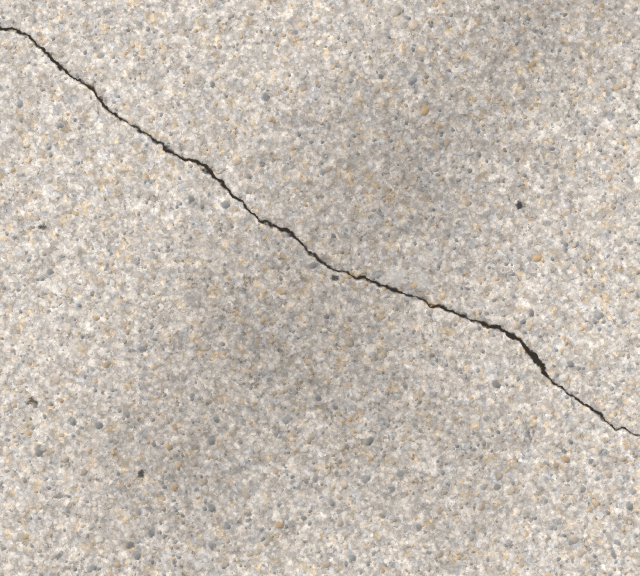
Write a Shadertoy shader that draws this texture.

```glsl
vec3 hash3(vec2 p) {
    vec3 q = fract(p.xyx * vec3(.1031, .1030, .0973));
    q += dot(q, q.yxz + 33.33);
    return fract((q.xxy + q.yzz) * q.zyx);
}

float noise(vec2 p) {
    vec2 i = floor(p), f = fract(p);
    f = f * f * (3. - 2. * f);
    return mix(mix(hash3(i).x, hash3(i + vec2(1, 0)).x, f.x),
               mix(hash3(i + vec2(0, 1)).x, hash3(i + 1.).x, f.x), f.y);
}

float fbm(vec2 p) {
    float sum = 0., amp = .5;
    for (int i = 0; i < 4; i++) {
        sum += amp * noise(p);
        p = mat2(1.6, 1.2, -1.2, 1.6) * p + 7.3;
        amp *= .5;
    }
    return sum;
}

// Soft sand: two random values blended across grain borders, then grain height
vec3 grains(vec2 p) {
    p += .9 * (vec2(noise(p * 1.7), noise(p * 1.7 + 40.)) - .5);
    vec2 cell = floor(p), blend = vec2(0);
    float total = 0., near = 9.;
    for (int y = -1; y <= 1; y++)
    for (int x = -1; x <= 1; x++) {
        vec2 c = cell + vec2(x, y), v = c + hash3(c).xy - p;
        float w = exp(-9. * dot(v, v));
        blend += w * hash3(c + 57.).xy;
        total += w;
        near = min(near, length(v));
    }
    return vec3(blend / total, 1. - near);
}

// Scattered rough stones with a shaded lower right side
vec3 pebbles(vec3 col, vec2 p, float scale, float density, float light) {
    vec2 q = p * scale, cell = floor(q);
    float aa = .08 + scale / iResolution.y, rough = fbm(q * 2.6) - .47;
    for (int y = -1; y <= 1; y++)
    for (int x = -1; x <= 1; x++) {
        vec2 c = cell + vec2(x, y);
        vec3 h = hash3(c + 11.), k = hash3(c + 83.);
        if (h.z > density) continue;
        vec2 v = q - c - h.xy;
        float angle = 6.283 * k.x, radius = mix(.17, .42, k.y * k.y);
        vec2 r = mat2(cos(angle), sin(angle), -sin(angle), cos(angle)) * v;
        float d = length(r * vec2(1, 1.4)) + .36 * rough - radius;
        vec3 stone = k.z < .40 ? vec3(.55, .56, .57)
                   : k.z < .58 ? vec3(.80, .67, .51)
                   : k.z < .82 ? vec3(.74, .68, .61) : vec3(.88, .85, .81);
        stone *= mix(.86, 1.08, light) * (.9 + .2 * h.x) * (1. + .3 * rough);
        stone *= 1. + .09 * dot(v, vec2(-.7, .7)) / radius;
        float shadow = smoothstep(.18, -.05, d) * smoothstep(-.1, .4, dot(v, vec2(.6, -.8)));
        col *= 1. - .38 * shadow;
        col = mix(col, stone, .74 * smoothstep(aa, -aa, d));
    }
    return col;
}

// Broad light and shade over the slab: centre, radius, depth
float slabLight(vec2 p) {
    const vec4 shade[8] = vec4[8](
        vec4(.62, .72, .17, .34), vec4(.97, 1.02, .15, .38),
        vec4(.80, .85, .17, .22), vec4(.76, .61, .15, .22),
        vec4(.42, .47, .17, .30), vec4(.60, .38, .17, .30),
        vec4(.30, .17, .20, .38), vec4(.74, .18, .20, .20));
    float light = .83 + .16 * (fbm(p * 5.) - .47);
    for (int i = 0; i < 8; i++) {
        vec2 v = (p - shade[i].xy) / shade[i].z;
        light -= shade[i].w * exp(-dot(v, v));
    }
    return clamp(light, 0., 1.1);
}

// Offset from the nearest point of the crack
vec2 crackOffset(vec2 p) {
    const vec2 path[22] = vec2[22](
        vec2(-.01, .955), vec2(.026, .948), vec2(.073, .916), vec2(.124, .869),
        vec2(.157, .849), vec2(.192, .805), vec2(.298, .737), vec2(.356, .709),
        vec2(.430, .637), vec2(.462, .612), vec2(.506, .596), vec2(.541, .561),
        vec2(.578, .532), vec2(.672, .504), vec2(.727, .481), vec2(.843, .436),
        vec2(.890, .417), vec2(.916, .395), vec2(.945, .353), vec2(.996, .311),
        vec2(1.068, .259), vec2(1.13, .234));
    vec2 best = vec2(9);
    for (int i = 0; i < 21; i++) {
        vec2 a = p - path[i], b = path[i + 1] - path[i];
        vec2 v = a - b * clamp(dot(a, b) / dot(b, b), 0., 1.);
        if (dot(v, v) < dot(best, best)) best = v;
    }
    return best;
}

void mainImage(out vec4 fragColor, in vec2 fragCoord) {
    vec2 p = fragCoord / iResolution.y;
    float px = 1. / iResolution.y, light = slabLight(p);

    // Sandy ground
    vec3 col = mix(vec3(.605, .578, .55), vec3(.90, .865, .825), light);
    vec3 coarse = grains(p * 100.), fine = grains(p * 190. + 31.);
    col *= 1. + .15 * (coarse.x - .5) + .20 * (fine.x - .5);
    col *= 1. + .16 * (coarse.z - .6) + .12 * (fine.z - .6);
    col *= mix(vec3(1), vec3(1.02, .97, .89), smoothstep(.7, 1., coarse.y));
    col *= mix(vec3(1), vec3(.94, .965, 1), smoothstep(.3, 0., coarse.y));
    col *= 1. + .30 * (fbm(p * 85.) - .47);
    col *= 1. - .22 * smoothstep(.64, .8, fbm(p * 120. + 9.));

    // Stones, larger ones toward the bottom
    float low = smoothstep(.65, .1, p.y);
    col = pebbles(col, p, 95., .24, light);
    col = pebbles(col, p + 3.7, 50., .05 + .17 * low, light);

    // Pale chipped patch beside the crack
    vec2 chip = (p - vec2(.715, .515)) / vec2(.045, .022);
    col = mix(col, vec3(.76, .76, .75), .6 * exp(-dot(chip, chip)) * smoothstep(.3, .6, fbm(p * 45.)));

    // Small dark pits
    const vec3 pits[5] = vec3[5](vec3(.902, .643, .007), vec3(.073, .605, .007),
        vec3(.242, .178, .009), vec3(.060, .302, .011), vec3(.582, .519, .008));
    for (int i = 0; i < 5; i++) {
        float d = length((p - pits[i].xy) * vec2(.8, 1.2)) / pits[i].z + 2.4 * (fbm(p * 130.) - .47);
        col *= 1. - .55 * smoothstep(1.2, .1, d);
    }

    // Jagged crack, with a worn rim and a dark core
    vec2 jag = vec2(fbm(p * 60.), fbm(p * 60. + 19.)) - .47;
    vec2 v = crackOffset(p + .015 * jag);
    float d = length(v) + .0022 * (noise(p * 210.) - .5);
    float width = .0008 + .0021 * noise(vec2(p.x * 32., 4.))
        + .0026 * exp(-pow((p.x - .915) / .03, 2.)) + .0006 * exp(-pow((p.x - .1) / .07, 2.))
        - .0007 * exp(-pow((p.x - .25) / .05, 2.));
    float rim = exp(-pow((d - width - .004) / .003, 2.));
    col *= 1. + .06 * rim * sign(-v.y);
    col *= 1. - .36 * smoothstep(width + .004, width, d) * noise(p * 90.);
    col = mix(col, vec3(.19, .17, .15), .92 * smoothstep(width + px, width - px, d));

    fragColor = vec4(clamp(col, 0., 1.), 1);
}
```
